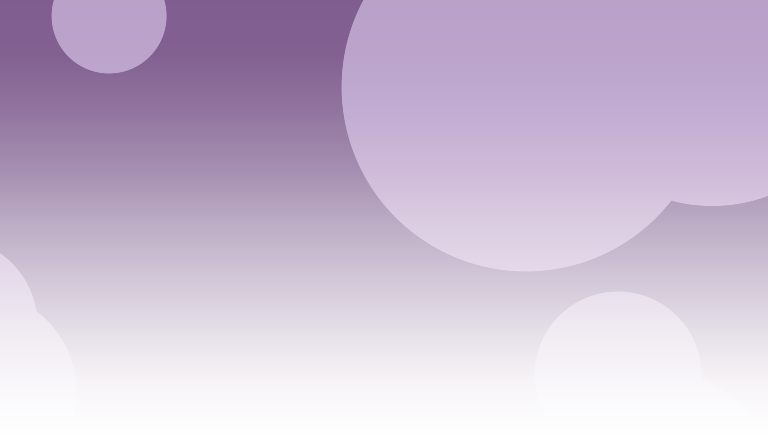
This background is drawn by a Shadertoy shader. Its source:

```glsl
// Soft violet-to-white vertical gradient with large pale discs.
// Overlapping discs merge by a distance-field union and share one lighter
// gradient, so their outlines fade out toward the white bottom edge.

#define ASPECT 1.7534      // design width / height
#define EDGE_PIXELS 1.0    // width of the smoothed disc edge
#define DISC_OPACITY 1.0
#define DISC_COUNT 7
#define STOP_COUNT 9

// Evenly spaced colours, from the top of the canvas to the bottom.
const vec3 SKY[STOP_COUNT] = vec3[](
    vec3(0.500, 0.365, 0.560), vec3(0.510, 0.380, 0.570),
    vec3(0.570, 0.455, 0.620), vec3(0.640, 0.550, 0.685),
    vec3(0.730, 0.665, 0.765), vec3(0.815, 0.770, 0.840),
    vec3(0.895, 0.870, 0.905), vec3(0.970, 0.960, 0.970),
    vec3(1.0));

const vec3 PALE[STOP_COUNT] = vec3[](
    vec3(0.725, 0.630, 0.785), vec3(0.735, 0.640, 0.795),
    vec3(0.760, 0.675, 0.825), vec3(0.805, 0.725, 0.845),
    vec3(0.855, 0.795, 0.880), vec3(0.895, 0.855, 0.918),
    vec3(0.940, 0.920, 0.950), vec3(0.975, 0.967, 0.980),
    vec3(1.0));

// Disc centre (xy) and radius (z), in canvas heights.
const vec3 DISCS[DISC_COUNT] = vec3[](
    vec3(0.249, 0.9635, 0.1313),   // small, upper left
    vec3(1.201, 0.8014, 0.4212),   // large, upper middle
    vec3(1.626, 0.8950, 0.3653),   // upper right
    vec3(1.411, 0.1438, 0.1906),   // lower right
    vec3(1.484, -0.1416, 0.3014),  // lower right, behind the edge
    vec3(-0.114, 0.2580, 0.1998),  // left edge
    vec3(-0.057, 0.1050, 0.2317)); // lower left

vec3 gradient(vec3 stops[STOP_COUNT], float depth) {
    float position = clamp(depth, 0.0, 1.0) * float(STOP_COUNT - 1);
    int index = min(int(position), STOP_COUNT - 2);
    return mix(stops[index], stops[index + 1], position - float(index));
}

// Signed distance to the union of all discs.
float discDistance(vec2 point) {
    float nearest = 10.0;
    for (int i = 0; i < DISC_COUNT; i++) {
        nearest = min(nearest, length(point - DISCS[i].xy) - DISCS[i].z);
    }
    return nearest;
}

void mainImage(out vec4 fragColor, in vec2 fragCoord) {
    vec2 uv = fragCoord / iResolution.xy;
    vec2 point = vec2(uv.x * ASPECT, uv.y);
    float depth = 1.0 - uv.y;

    // Disc coverage, smoothed over the edge
    float halfEdge = 0.5 * EDGE_PIXELS / iResolution.y;
    float coverage = 1.0 - smoothstep(-halfEdge, halfEdge, discDistance(point));

    vec3 color = mix(gradient(SKY, depth), gradient(PALE, depth),
                     coverage * DISC_OPACITY);
    fragColor = vec4(color, 1.0);
}
```
